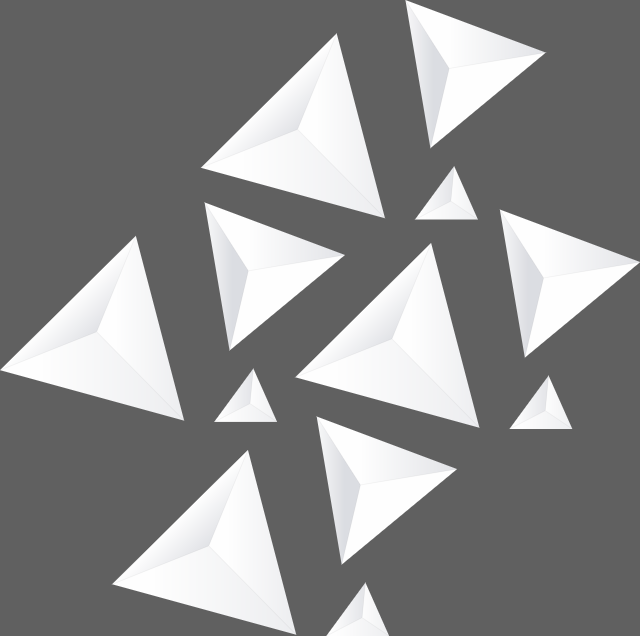
A WebGL 1 fragment shader for this background:

```glsl
precision highp float;
// Clusters of white, softly shaded three-sided pyramids on a flat grey ground.

uniform vec2 u_resolution;

#define CANVAS vec2(7.68, 7.62)
#define GROUND vec3(0.378)
#define WHITE vec3(0.995)
#define SHADE vec3(0.860, 0.866, 0.885)
#define SEAM_DEPTH 0.035
#define STEP_DOWN_LEFT vec2(-2.41, 2.425)
#define STEP_DOWN_RIGHT vec2(1.133, 2.51)
#define CORNER_SHIFT vec2(0.212, 0.055)

// Signed distance to the line a-b, positive on its inner side.
float edge(vec2 p, vec2 a, vec2 b) {
  vec2 d = normalize(b - a), q = p - a;
  return d.y * q.x - d.x * q.y;
}

// Linear gradient, 0 at the start point and 1 at the end point.
float ramp(vec2 p, vec2 start, vec2 end) {
  vec2 d = end - start;
  return clamp(dot(p - start, d) / dot(d, d), 0.0, 1.0);
}

float rampX(vec2 p, float start, float end) {
  return clamp((p.x - start) / (end - start), 0.0, 1.0);
}

// Pyramid with corners a, b, c and peak m; shades belong to facets ab, bc, ca.
vec3 pyramid(vec3 under, vec2 p, vec2 a, vec2 b, vec2 c, vec2 m,
             vec3 shades, float pixel) {
  float inside = min(edge(p, a, b), min(edge(p, b, c), edge(p, c, a)));
  float cover = clamp(inside / pixel + 0.5, 0.0, 1.0);

  // Depth inside each facet, measured from the ridges.
  vec3 ridge = vec3(edge(p, m, a), edge(p, m, b), edge(p, m, c));
  vec3 facet = min(ridge, -ridge.yzx);
  vec3 weight = clamp(facet / pixel + 0.5, 0.0, 1.0);
  float shade = dot(weight, shades) / max(dot(weight, vec3(1.0)), 0.001);

  float ridgeDist = max(facet.x, max(facet.y, facet.z));
  float seam = 1.0 - smoothstep(0.0, pixel, ridgeDist);
  vec3 surface = mix(WHITE, SHADE, shade) - SEAM_DEPTH * seam;
  return mix(under, surface, cover);
}

// One large, one medium and one small pyramid.
vec3 cluster(vec3 col, vec2 p, float pixel) {
  vec3 large = vec3(0.85 * ramp(p, vec2(2.41, 2.01), vec2(2.75, 2.36)),
                    0.50 * rampX(p, 2.9, 4.6),
                    0.50 * rampX(p, 3.8, 4.6));
  col = pyramid(col, p, vec2(4.04, 0.40), vec2(2.41, 2.01),
                vec2(4.62, 2.615), vec2(3.57, 1.55), large, pixel);

  vec3 medium = vec3(rampX(p, 4.80, 5.20), 0.0, 0.85 * rampX(p, 5.4, 6.6));
  col = pyramid(col, p, vec2(4.865, 0.0), vec2(5.165, 1.775),
                vec2(6.55, 0.63), vec2(5.39, 0.82), medium, pixel);

  vec3 small = vec3(0.80 * rampX(p, 5.05, 5.45),
                    0.50 * rampX(p, 5.10, 5.75),
                    0.40 * rampX(p, 5.40, 5.70));
  return pyramid(col, p, vec2(5.45, 1.99), vec2(4.98, 2.63),
                 vec2(5.735, 2.63), vec2(5.41, 2.41), small, pixel);
}

void main() {
  // Canvas units with y running down from the top edge.
  vec2 p = gl_FragCoord.xy / u_resolution * CANVAS;
  p.y = CANVAS.y - p.y;
  float pixel = CANVAS.y / u_resolution.y;

  // Clusters sit on a slightly skewed two by two grid.
  vec3 col = GROUND;
  for (int i = 0; i < 4; i++) {
    float column = mod(float(i), 2.0);
    float row = floor(float(i) / 2.0);
    vec2 offset = column * STEP_DOWN_LEFT + row * STEP_DOWN_RIGHT
                + column * row * CORNER_SHIFT;
    col = cluster(col, p - offset, pixel);
  }
  gl_FragColor = vec4(col, 1.0);
}
```
